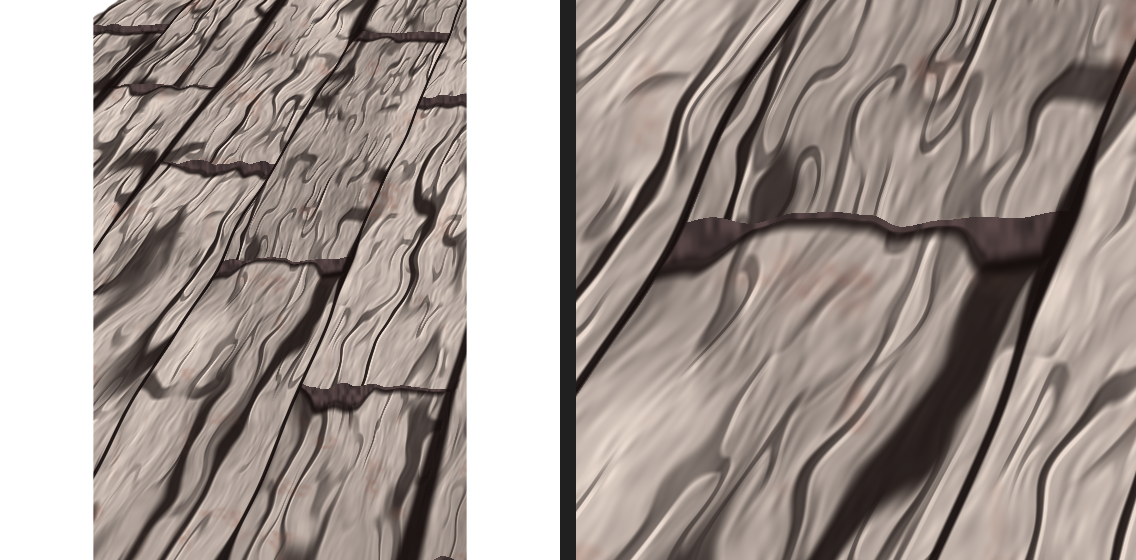
Left: the whole. Right: its middle third, enlarged.
Reproduce this texture procedurally as a Shadertoy shader.

```glsl
const vec2 VANISHING_POINT = vec2(1.25, 1.98);
const float BOARD_WIDTH = 0.165;
const float BOARDS_PER_DEPTH = 3.7;
const vec3 SHADOW = vec3(0.08, 0.05, 0.045);
const vec3 BLEACHED = vec3(0.87, 0.81, 0.77);
const vec3 END_GRAIN = vec3(0.29, 0.23, 0.23);
const vec3 RUST = vec3(0.60, 0.43, 0.38);

float hash(vec2 p) {
    vec3 h = fract(p.xyx * 0.1031);
    h += dot(h, h.yzx + 33.33);
    return fract((h.x + h.y) * h.z);
}

float noise(vec2 p) {
    vec2 cell = floor(p), f = fract(p);
    f = f * f * (3.0 - 2.0 * f);
    float low = mix(hash(cell), hash(cell + vec2(1, 0)), f.x);
    float high = mix(hash(cell + vec2(0, 1)), hash(cell + vec2(1, 1)), f.x);
    return mix(low, high, f.y);
}

// Perspective: x runs across the boards, y along them
vec2 floorSpace(vec2 p) {
    float distanceDown = VANISHING_POINT.y - p.y;
    vec2 w = vec2(VANISHING_POINT.x - p.x, 1.0) / distanceDown;
    w.x += 0.012 * (noise(w * vec2(9.0, 22.0)) - 0.5);
    return w;
}

// Column and row coordinates, rows staggered from board to board
vec2 boardSpace(vec2 w) {
    float column = (w.x - 0.1) / BOARD_WIDTH;
    float row = w.y * BOARDS_PER_DEPTH + 0.65 * floor(column) - 0.864;
    row += 0.025 * (noise(w * vec2(60.0, 8.0)) - 0.5);
    return vec2(column, row);
}

// Each board gets its own patch of grain with its own slant and waves
vec2 grainSpace(vec2 w, vec2 id) {
    vec2 q = w + id * vec2(3.7, 5.1) + 20.0;
    q.x += 0.3 * (hash(id + 40.0) - 0.5) * w.y;
    q.x += 0.016 * (noise(q * vec2(26.0, 30.0)) - 0.5);
    q.x += 0.006 * (noise(q * vec2(70.0, 75.0)) - 0.5);
    return q;
}

// Broken lines along the middle contour of stretched noise
float fissure(vec2 q, float width, float blur) {
    float line = abs(noise(q) - 0.5);
    float broken = smoothstep(0.35, 0.68, noise(q * vec2(0.6, 0.9) + 71.3));
    return broken * (1.0 - smoothstep(width * (0.4 - blur), width * (1.0 + blur), line));
}

float cracks(vec2 q, float blur) {
    float deep = fissure(q * vec2(24.0, 7.0), 0.065, blur);
    float middle = fissure(q * vec2(52.0, 17.0) + 9.0, 0.11, blur);
    float small = fissure(q * vec2(100.0, 38.0) + 31.0, 0.13, blur);
    return 1.0 - (1.0 - 0.95 * deep) * (1.0 - 0.75 * middle) * (1.0 - 0.45 * small);
}

float fibres(vec2 q, float detail) {
    float broad = noise(q * vec2(75.0, 22.0)) - 0.5;
    float fine = noise(q * vec2(180.0, 55.0)) - 0.5;
    float hair = noise(q * vec2(330.0, 150.0)) - 0.5;
    return 0.45 * broad + detail * (0.35 * fine + 0.35 * hair);
}

// x: height of the wood, y: darkness of its cracks
vec2 wood(vec2 p, float blur) {
    vec2 w = floorSpace(p);
    vec2 q = grainSpace(w, floor(boardSpace(w)));
    float crack = cracks(q, blur);
    return vec2(fibres(q, 1.0 - 2.0 * blur) - crack, crack);
}

// Seams between boards, gaping in places
float seam(vec2 board, float depth) {
    float d = abs(fract(board.x + 0.5) - 0.5);
    float opening = noise(vec2(floor(board.x + 0.5) * 7.0 + 3.0, depth * 13.0));
    float width = 0.016 + 0.085 * smoothstep(0.48, 0.8, opening);
    return 1.0 - smoothstep(width * 0.4, width, d);
}

// Sawn end of a board, seen from the front; x: face, y: shadow under it
vec2 boardEnd(vec2 board) {
    float below = 1.0 - fract(board.y);
    float across = noise(vec2(board.x * 3.0, floor(board.y) * 5.0));
    float size = 0.008 + 0.045 * smoothstep(0.35, 0.65, across);
    float face = 1.0 - smoothstep(size * 0.8, size, below);
    float shade = smoothstep(size * 0.6, size, below) * (1.0 - smoothstep(size, size + 0.016, below));
    return vec2(face, shade);
}

void mainImage(out vec4 fragColor, in vec2 fragCoord) {
    vec2 p = fragCoord / iResolution.xy;
    float pixel = 1.0 / iResolution.x;
    float blur = 0.3 * smoothstep(0.22, 0.55, abs(p.y - 0.5));

    // Relief lit from the upper left
    vec2 here = wood(p, blur);
    float relief = here.x - wood(p + vec2(-0.0022, 0.0018), blur).x;
    vec2 w = floorSpace(p);
    vec2 board = boardSpace(w);
    float tint = 0.12 * (hash(floor(board) + 8.0) - 0.5);
    float stain = 0.26 * (noise(w * vec2(14.0, 16.0) + 5.0) - 0.5);
    float tone = 0.79 + tint + stain + 0.35 * (here.x + here.y) + 0.33 * relief;
    tone *= 1.0 - 0.9 * here.y;
    vec3 color = mix(SHADOW, BLEACHED, clamp(tone, 0.0, 1.06));

    // Rusty flecks, board ends and open seams
    float rust = smoothstep(0.76, 0.92, noise(p * 24.0)) * noise(p * 130.0);
    color = mix(color, RUST * (0.4 + 0.8 * tone), 0.5 * rust);
    vec2 end = boardEnd(board);
    color = mix(color, END_GRAIN * (0.7 + 0.6 * noise(p * vec2(240.0, 90.0))), end.x);
    color = mix(color, SHADOW, max(0.85 * end.y, 0.93 * seam(board, w.y)));

    // White side margins and the rough far corner
    float side = smoothstep(-pixel, pixel, abs(p.x - 0.5) - 1.0 / 3.0);
    float rim = 0.965 + 0.8 * (p.x - 1.0 / 6.0) + 0.012 * (noise(p * 70.0) - 0.5);
    float corner = smoothstep(-0.003, 0.003, p.y - rim);
    fragColor = vec4(mix(color, vec3(1.0), max(side, corner)), 1.0);
}
```
